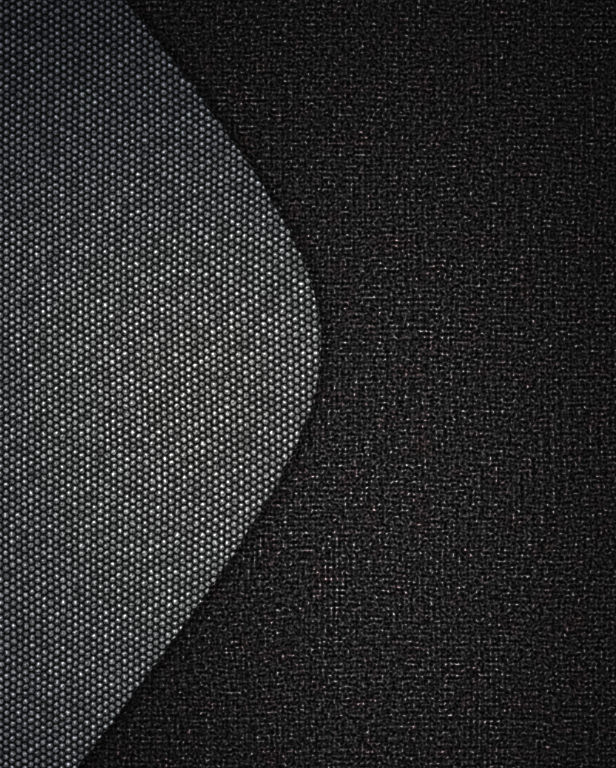
Reproduce this texture procedurally as a WebGL 1 fragment shader.

```glsl
precision highp float;
uniform vec2 u_resolution;

// Curved border between the two fabrics, in units of canvas height
const vec2 BORDER_TIP = vec2(0.418, 0.553);
const float BORDER_ROUND = 0.2;
const float SLOPE_ABOVE = 0.88;
const float SLOPE_BELOW = 0.82;
const float SHADOW_WIDTH = 0.02;

// Beaded mesh, staggered in upright columns
const vec2 BEAD_PITCH = vec2(0.0164, 0.0098);
const float BEAD_RADIUS = 0.0058;
const vec2 GLINT_OFFSET = vec2(-0.0004, 0.0007);
const float GAP_TONE = 0.035;
const vec2 MESH_LIGHT = vec2(0.27, 0.52);
const vec3 MESH_COOL = vec3(0.93, 0.98, 1.09);
const vec3 MESH_WARM = vec3(1.0, 1.01, 0.99);

// Dark weave
const float THREAD_PITCH = 0.0074;
const float FIBRE_FREQ = 270.0;
const vec2 WEAVE_LIGHT = vec2(0.48, 0.38);
const vec3 WEAVE_GREY = vec3(0.99, 0.99, 1.01);
const vec3 WEAVE_RED = vec3(1.1, 0.95, 0.97);

float hash(vec2 p) {
  return fract(sin(dot(p, vec2(127.1, 311.7))) * 43758.5);
}

vec2 gradientAt(vec2 cell) {
  float angle = 6.2832 * hash(cell);
  return vec2(cos(angle), sin(angle));
}

float gradientNoise(vec2 p) {
  vec2 i = floor(p);
  vec2 f = fract(p);
  vec2 u = f * f * f * (f * (f * 6.0 - 15.0) + 10.0);
  vec2 e = vec2(1.0, 0.0);
  float a = dot(gradientAt(i), f);
  float b = dot(gradientAt(i + e.xy), f - e.xy);
  float c = dot(gradientAt(i + e.yx), f - e.yx);
  float d = dot(gradientAt(i + e.xx), f - e.xx);
  return mix(mix(a, b, u.x), mix(c, d, u.x), u.y);
}

// Signed distance to the border, negative on the mesh side
float borderDistance(vec2 p) {
  float dy = p.y - BORDER_TIP.y;
  float slope = dy > 0.0 ? SLOPE_ABOVE : SLOPE_BELOW;
  float arc = sqrt(dy * dy + BORDER_ROUND * BORDER_ROUND);
  float edgeX = BORDER_TIP.x - slope * (arc - BORDER_ROUND);
  float tilt = slope * dy / arc;
  return (p.x - edgeX) / sqrt(1.0 + tilt * tilt);
}

vec3 beadedMesh(vec2 p, float pixel) {
  // Staggered lattice, gently bent
  vec2 bend = vec2(gradientNoise(p * 4.0), gradientNoise(p * 4.0 + 9.0));
  vec2 jitter = vec2(gradientNoise(p * 75.0), gradientNoise(p * 75.0 + 31.0));
  vec2 bent = p + 0.005 * bend + 0.0014 * jitter;
  vec2 a = mod(bent, BEAD_PITCH) - 0.5 * BEAD_PITCH;
  vec2 b = mod(bent + 0.5 * BEAD_PITCH, BEAD_PITCH) - 0.5 * BEAD_PITCH;
  vec2 q = dot(a, a) < dot(b, b) ? a : b;
  vec2 bead = floor((bent - q) / BEAD_PITCH * 2.0 + 0.5);

  // Rounded bead with a small glint
  float body = 1.0 - smoothstep(0.0014, BEAD_RADIUS, length(q));
  float glint = 1.0 - smoothstep(0.0, 0.0026 + 0.3 * pixel, length(q - GLINT_OFFSET));
  float fleck = gradientNoise(p * 310.0);
  float tone = GAP_TONE + 0.44 * body * (0.8 + 0.4 * hash(bead));
  tone += glint * (0.16 + 0.34 * hash(bead + 3.7));
  tone *= 1.0 + 0.85 * fleck;

  // Broad light, fading faster towards the top
  vec2 reach = vec2(0.46, p.y > MESH_LIGHT.y ? 0.37 : 0.75);
  vec2 away = (p - MESH_LIGHT) / reach;
  float glow = exp(-dot(away, away));
  return tone * (0.32 + 0.7 * glow) * mix(MESH_COOL, MESH_WARM, glow);
}

vec3 darkWeave(vec2 p) {
  // Crossed threads with a wavering path
  vec2 sway = vec2(gradientNoise(p * 5.0 + 2.0), gradientNoise(p * 5.0 + 17.0));
  vec2 fray = vec2(gradientNoise(p * 85.0), gradientNoise(p * 85.0 + 40.0));
  vec2 w = (p + 0.009 * sway + 0.0034 * fray) / THREAD_PITCH;
  w.y += 5.0 * (p.x - 0.5) * (p.x - 0.5);
  vec2 thread = 0.5 + 0.5 * cos(6.2832 * w);
  float crossing = thread.x * thread.y;

  // Broken fibres, fine grain and scattered sparks
  float rough = gradientNoise(p * FIBRE_FREQ);
  float dashes = gradientNoise(p * vec2(120.0, 210.0) + 5.0);
  float tone = 0.055 + 0.035 * thread.x + 0.05 * thread.y + 0.07 * crossing;
  tone *= max(1.0 + 1.7 * rough + 1.1 * dashes, 0.15);
  float spark = smoothstep(0.22, 0.6, rough + 0.4 * dashes);
  tone += 0.3 * spark * (0.35 + 0.65 * crossing);

  vec2 away = (p - WEAVE_LIGHT) / vec2(0.34, 0.6);
  float glow = exp(-dot(away, away));
  float redness = smoothstep(0.0, 0.6, gradientNoise(p * 30.0) + 0.5 * dashes);
  vec3 tint = mix(WEAVE_GREY, WEAVE_RED, redness);
  return (0.012 + tone * (0.4 + 0.72 * glow)) * tint;
}

void main() {
  float pixel = 1.0 / u_resolution.y;
  vec2 p = gl_FragCoord.xy * pixel;
  float side = borderDistance(p) + 0.003 * gradientNoise(p * 95.0);

  vec3 mesh = beadedMesh(p, pixel);
  vec3 weave = darkWeave(p);
  weave *= mix(0.6, 1.0, smoothstep(0.0, SHADOW_WIDTH, side));

  float blend = smoothstep(-1.5 * pixel, 1.5 * pixel, side);
  gl_FragColor = vec4(clamp(mix(mesh, weave, blend), 0.0, 1.0), 1.0);
}
```
